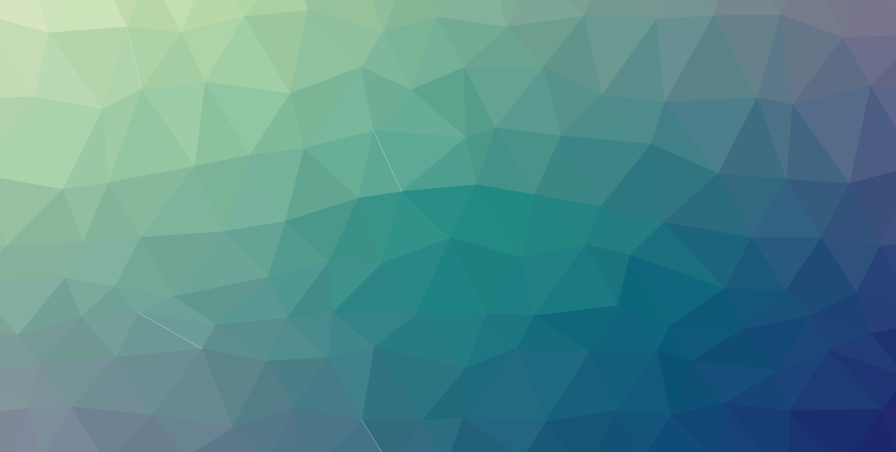
This background is drawn by a Shadertoy shader. Its source:

```glsl
// Low-poly gradient: a jittered triangular lattice whose facets each take one
// flat colour from a smooth mesh of four horizontal colour ramps.
// One lattice row is bent into an arch, with a teal glow beneath it.

// Lattice layout, in cells across the canvas
const vec2 GRID = vec2(13.7, 8.04);
const vec2 PHASE = vec2(-0.16, -0.29);
const vec2 JITTER = vec2(0.56, 0.50);

// Arch: lattice row, centre and half width in cells, drop at its sides
const float ARCH_ROW = 5.0;
const float ARCH_CENTRE = 7.14;
const float ARCH_WIDTH = 3.1;
const float ARCH_DROP = 1.0;

// Teal glow below the arch, in canvas fractions
const vec2 GLOW_CENTRE = vec2(0.55, 0.54);
const vec2 GLOW_RADIUS = vec2(0.17, 0.18);
const vec3 GLOW_COLOUR = vec3(0.11, 0.54, 0.51);
const float GLOW_AMOUNT = 0.75;

// Facet contrast and the few pale hairline seams
const float FACET_SHADE = 0.036;
const float SEAM_CHANCE = 0.05;
const float SEAM_WIDTH = 0.002;
const float SEAM_ALPHA = 0.35;

// Colour ramps, left to right
const int STOPS = 5;
const vec3 TOP[STOPS] = vec3[STOPS](
    vec3(0.84, 0.90, 0.76), vec3(0.71, 0.85, 0.65), vec3(0.50, 0.70, 0.59),
    vec3(0.46, 0.58, 0.57), vec3(0.48, 0.45, 0.55));
const vec3 UPPER[STOPS] = vec3[STOPS](
    vec3(0.67, 0.82, 0.66), vec3(0.53, 0.75, 0.62), vec3(0.32, 0.63, 0.56),
    vec3(0.23, 0.49, 0.52), vec3(0.30, 0.36, 0.52));
const vec3 LOWER[STOPS] = vec3[STOPS](
    vec3(0.50, 0.67, 0.61), vec3(0.39, 0.61, 0.58), vec3(0.11, 0.49, 0.51),
    vec3(0.04, 0.38, 0.48), vec3(0.14, 0.24, 0.46));
const vec3 BOTTOM[STOPS] = vec3[STOPS](
    vec3(0.50, 0.52, 0.60), vec3(0.38, 0.48, 0.55), vec3(0.16, 0.40, 0.49),
    vec3(0.06, 0.29, 0.46), vec3(0.12, 0.14, 0.43));

vec2 hash22(vec2 p) {
    vec3 h = fract(vec3(p.xyx) * vec3(0.1031, 0.1030, 0.0973));
    h += dot(h, h.yzx + 33.33);
    return fract((h.xx + h.yz) * h.zy);
}

vec3 ramp(vec3 stops[STOPS], float x) {
    float s = x * float(STOPS - 1);
    int k = min(int(s), STOPS - 2);
    return mix(stops[k], stops[k + 1], s - float(k));
}

vec3 gradientColour(vec2 uv) {
    uv = clamp(uv, 0.0, 1.0);
    float s = uv.y * 3.0;
    if (s < 1.0) return mix(ramp(BOTTOM, uv.x), ramp(LOWER, uv.x), s);
    if (s < 2.0) return mix(ramp(LOWER, uv.x), ramp(UPPER, uv.x), s - 1.0);
    return mix(ramp(UPPER, uv.x), ramp(TOP, uv.x), s - 2.0);
}

// Lattice vertex as a canvas fraction: sheared, jittered, then bent
vec2 vertexAt(vec2 id) {
    float rowGap = id.y - ARCH_ROW;
    vec2 jitter = (hash22(id + 40.0) - 0.5) * JITTER;
    jitter.y *= 1.0 - 0.75 * exp(-4.0 * rowGap * rowGap);
    vec2 p = vec2(id.x + 0.5 * id.y, id.y) + PHASE + jitter;
    float side = (p.x - ARCH_CENTRE) / ARCH_WIDTH;
    p.y -= ARCH_DROP * (1.0 - exp(-side * side)) * exp(-0.22 * rowGap * rowGap);
    return p / GRID;
}

// Signed distance to an edge line, positive on its left
float edgeDistance(vec2 p, vec2 a, vec2 b) {
    vec2 e = b - a, d = p - a;
    return (e.x * d.y - e.y * d.x) / length(e);
}

float segmentDistance(vec2 p, vec2 a, vec2 b) {
    vec2 e = b - a, d = p - a;
    return length(d - e * clamp(dot(d, e) / dot(e, e), 0.0, 1.0));
}

// Adds one facet: premultiplied colour in rgb, coverage in a
vec4 facet(vec2 pixel, vec2 a, vec2 b, vec2 c, vec2 id, float seed) {
    vec2 A = a * iResolution.xy, B = b * iResolution.xy, C = c * iResolution.xy;
    float inside = min(edgeDistance(pixel, A, B),
                   min(edgeDistance(pixel, B, C), edgeDistance(pixel, C, A)));
    float cover = clamp(inside + 0.5, 0.0, 1.0);
    if (cover <= 0.0) return vec4(0.0);
    vec2 centre = (a + b + c) / 3.0;
    vec3 colour = gradientColour(centre);
    vec2 g = (centre - GLOW_CENTRE) / GLOW_RADIUS;
    float below = step(id.y, ARCH_ROW - 0.5);
    colour = mix(colour, GLOW_COLOUR, GLOW_AMOUNT * below * exp(-dot(g, g)));
    colour += (hash22(id + seed).x - 0.5) * FACET_SHADE;
    return vec4(colour, 1.0) * cover;
}

void mainImage(out vec4 fragColor, in vec2 fragCoord) {
    vec2 q = fragCoord / iResolution.xy * GRID - PHASE;
    vec2 cell = floor(vec2(q.x - 0.5 * q.y, q.y));
    vec4 sum = vec4(0.0);
    float seam = 0.0;
    float halfWidth = max(0.5 * SEAM_WIDTH * iResolution.y, 0.35);

    // Two facets for each nearby lattice cell
    for (int j = -2; j <= 2; j++)
    for (int i = -2; i <= 2; i++) {
        vec2 id = cell + vec2(i, j);
        vec2 a = vertexAt(id), b = vertexAt(id + vec2(1, 0));
        vec2 c = vertexAt(id + vec2(0, 1)), d = vertexAt(id + vec2(1, 1));
        sum += facet(fragCoord, a, b, c, id, 70.0);
        sum += facet(fragCoord, b, d, c, id, 110.0);
        if (hash22(id + 90.0).y < SEAM_CHANCE) {
            float s = segmentDistance(fragCoord, b * iResolution.xy, c * iResolution.xy);
            seam = max(seam, clamp(halfWidth + 0.5 - s, 0.0, 1.0));
        }
    }
    vec3 colour = sum.rgb / max(sum.a, 0.001);
    fragColor = vec4(mix(colour, vec3(0.85, 0.92, 0.85), SEAM_ALPHA * seam), 1.0);
}
```
